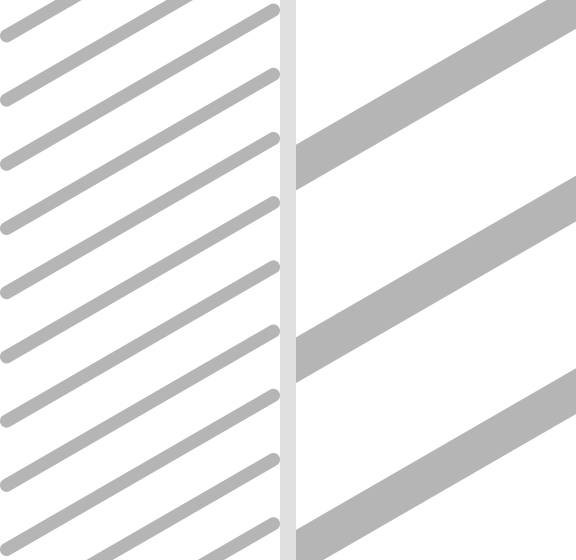
Left: the whole. Right: its middle third, enlarged.
This pattern is drawn by a Shadertoy shader. Its source:

```glsl
const vec3 PAPER_COLOR = vec3(1.0);
const vec3 BAR_COLOR = vec3(0.71, 0.71, 0.715);

// Lengths are fractions of the canvas width
const float BAR_RADIUS = 0.0236;
const float BAR_PITCH = 0.2293;                   // vertical step between bars
const vec2 FIRST_START = vec2(0.0236, 0.0378);    // left cap centre of the lowest full bar
const float BAR_SPAN = 1.0 - 2.0 * FIRST_START.x; // horizontal reach between cap centres
const float BAR_SLOPE = 0.57735;                  // tan(30 degrees)

float capsuleDistance(vec2 point, vec2 axis, float radius) {
    float along = clamp(dot(point, axis) / dot(axis, axis), 0.0, 1.0);
    return length(point - along * axis) - radius;
}

void mainImage(out vec4 fragColor, in vec2 fragCoord) {
    float pixel = 1.0 / iResolution.x;
    vec2 point = fragCoord * pixel - FIRST_START;

    // Fold onto the nearest bar, following the slant
    float barIndex = round((point.y - BAR_SLOPE * point.x) / BAR_PITCH);
    point.y -= barIndex * BAR_PITCH;

    // Round-ended bar with a one-pixel soft edge
    vec2 barAxis = BAR_SPAN * vec2(1.0, BAR_SLOPE);
    float edge = capsuleDistance(point, barAxis, BAR_RADIUS);
    float coverage = clamp(0.5 - edge / pixel, 0.0, 1.0);

    fragColor = vec4(mix(PAPER_COLOR, BAR_COLOR, coverage), 1.0);
}
```
